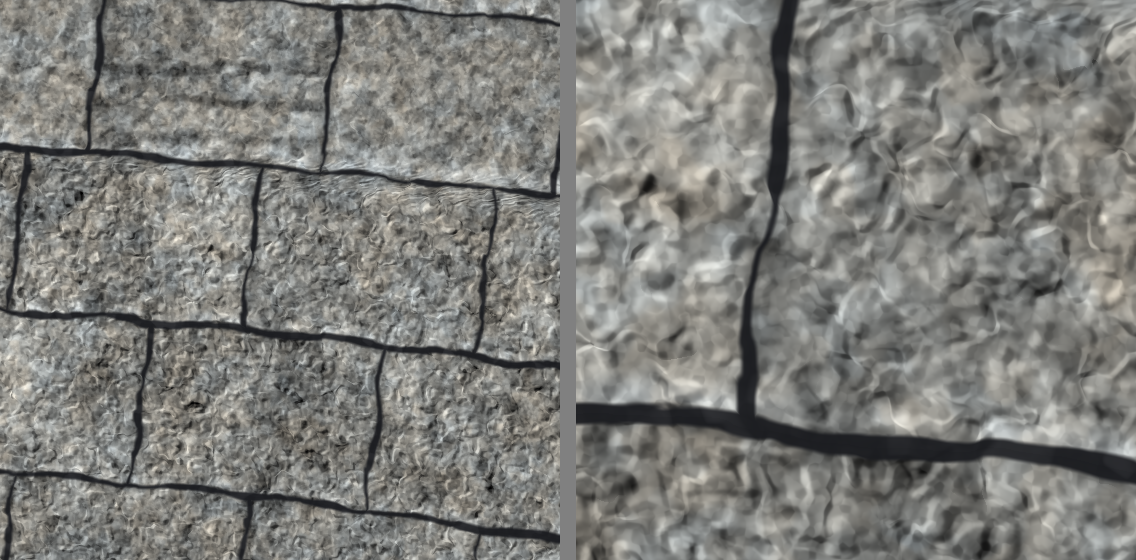
Left, the full canvas; right, a detail of the centre.
A WebGL 1 fragment shader for this texture:

```glsl
precision highp float;
uniform vec2 u_resolution;

vec3 hash3(vec2 p) {
  vec3 k = vec3(dot(p, vec2(127.1, 311.7)), dot(p, vec2(269.5, 183.3)), dot(p, vec2(419.2, 371.9)));
  return fract(sin(k) * 4375.85);
}

// Cellular noise: nearest distance, nearest cell value, smoothly blended value
vec3 cells(vec2 p) {
  vec2 base = floor(p), f = p - base;
  float nearest = 9.0, value = 0.0, sum = 0.0, weights = 0.0;
  for (int j = -1; j <= 1; j++) {
    for (int i = -1; i <= 1; i++) {
      vec2 o = vec2(float(i), float(j));
      vec3 h = hash3(base + o);
      vec2 r = o + h.xy - f;
      float d2 = dot(r, r), w = exp(-7.0 * d2);
      if (d2 < nearest) { nearest = d2; value = h.z; }
      sum += w * h.z;
      weights += w;
    }
  }
  return vec3(sqrt(nearest), value, sum / weights);
}

float blend(vec2 p) { return cells(p).z - 0.5; }

void main() {
  vec2 p = gl_FragCoord.xy / u_resolution;
  p.y = 1.0 - p.y;
  float aa = 1.2 / u_resolution.y;

  // Ragged stone edges
  float broad = blend(p * 11.0);
  float rough = blend(p * 45.0 + 7.0);
  vec2 q = p + 0.004 * vec2(sin(p.y * 37.0 + 3.0 * p.x), sin(p.x * 29.0 + 5.0 * p.y));
  q += vec2(0.005, -0.006) * broad + vec2(0.006, 0.005) * rough;

  // Sagging, fanned courses
  float sag = mix(q.x, q.x * q.x, 0.4);
  float pitch = 0.288 + 0.02 * sag;
  float v = (q.y - 0.265 - 0.085 * sag) / pitch;
  float row = floor(v), line = floor(v + 0.5);
  float toBed = abs(v - line) * pitch;

  // Leaning cross joints, staggered per course
  float odd = mod(row, 2.0);
  float u = (q.x + 0.12 * q.y) / 0.423 - 0.19 - 0.055 * row - odd * (0.43 + 0.125 * row);
  float col = floor(u);
  float toCross = abs(u - floor(u + 0.5)) * 0.423 + step(row, -1.5);

  // Relief grain, softer in the far courses
  float far = 1.0 - smoothstep(-0.1, 0.15, v);
  vec2 g = p * mix(115.0, 100.0, far) + 1.6 * vec2(rough, blend(p * 50.0 + 31.0));
  float relief = blend(g) - blend(g + vec2(0.5, 0.45));
  float speckle = blend(p * 68.0 + 3.0);
  float fine = blend(p * 210.0);
  float tone = 0.525 + mix(0.30, 0.16, far) * relief + 0.24 * speckle + 0.13 * fine;
  tone += 0.14 * rough + 0.14 * broad + 0.07 * blend(p * 4.0 + 5.0);
  tone += 0.05 * (hash3(vec2(col, row) + 9.0).x - 0.5) + 0.02 * far;

  // Pits
  vec3 pit = cells(p * 24.0 + 0.8 * vec2(speckle, rough));
  tone -= 0.15 * step(0.8, pit.y) * (1.0 - smoothstep(0.16, 0.38, pit.x)) * (1.0 - 0.7 * far);

  // Split layers in one slab
  float layered = step(abs(row + 1.0) + abs(col), 0.5);
  float layers = sin(95.0 * p.y - 2.1 - 4.0 * p.x + 2.5 * broad + 1.2 * rough);
  tone -= 0.13 * layered * smoothstep(0.35, 1.0, layers) * smoothstep(0.06, 0.11, p.y);

  // Warm and cool mineral patches
  float hue = 0.5 + 0.7 * blend(p * 17.0 + 13.0) + 0.5 * blend(p * 58.0 + 41.0);
  vec3 color = tone * mix(vec3(1.045, 1.005, 0.93), vec3(0.97, 1.01, 1.02), clamp(hue, 0.0, 1.0));

  // Pale worn lips above the bed joints
  float above = step(v, line);
  float lip = above * smoothstep(0.003, 0.008, toBed) * (1.0 - smoothstep(0.010, 0.026 + 0.02 * far, toBed));
  color += lip * (0.09 + 0.18 * rough) * vec3(0.92, 1.0, 1.08);

  // Joints of uneven width, with soft shade around them
  float wear = blend(p * 16.0 + 20.0);
  float bedWidth = max(0.0012, 0.0042 + 0.006 * wear + 0.0018 * (line - 0.8) * p.x);
  float crossWidth = max(0.0008, 0.0034 + 0.006 * wear + 0.003 * rough);
  float bed = 1.0 - smoothstep(bedWidth - aa, bedWidth + aa + 0.002, toBed);
  float cross = 1.0 - smoothstep(crossWidth - aa, crossWidth + aa + 0.002, toCross);
  float shade = max(exp(-toBed / 0.007) * (1.0 - 0.6 * above), exp(-toCross / 0.007));
  color *= 1.0 - 0.35 * shade;
  vec3 gap = vec3(0.105, 0.11, 0.125) + 0.12 * max(speckle, 0.0);
  color = mix(color, gap, 0.95 * max(bed, cross));

  gl_FragColor = vec4(clamp(color, 0.0, 1.0), 1.0);
}
```
